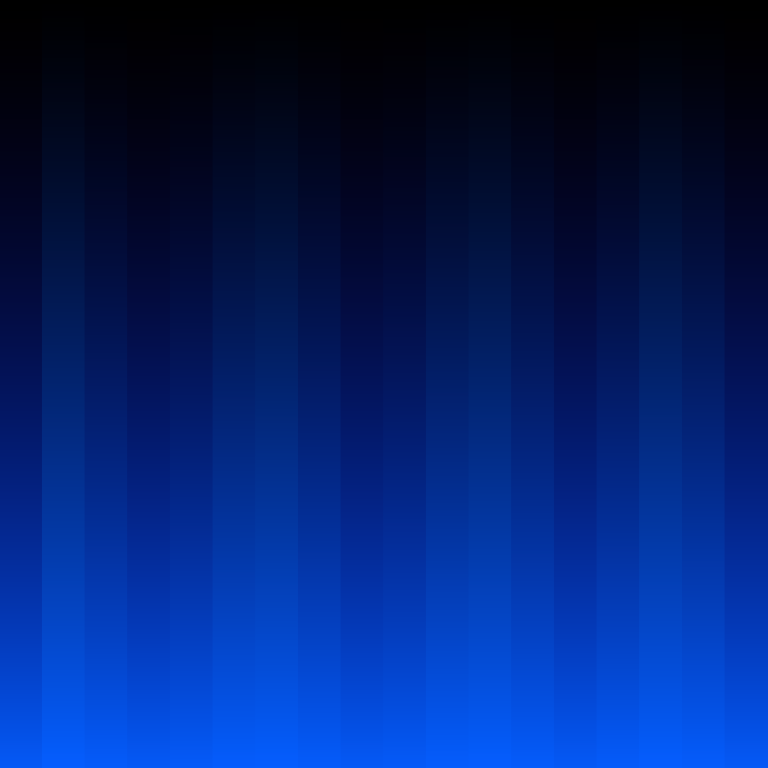
A WebGL 1 fragment shader for this background:

```glsl
precision highp float;

uniform vec2 u_resolution;

const float PI = 3.14159265;
const float COLUMNS = 18.0;
const float COLUMN_SHIFT = 0.03;
const float FOLD_SHARPNESS = 1.5;

// Colour at the foot of the curtain, and how fast each channel fades upward
const vec3 VALLEY_COLOR = vec3(0.018, 0.350, 0.965);
const vec3 RIDGE_COLOR = vec3(0.018, 0.368, 1.000);
const vec3 VALLEY_FADE = vec3(0.60, 2.20, 1.45);
const vec3 RIDGE_FADE = vec3(1.00, 1.40, 1.20);

// One fold: zero at its first column, rising to a skewed ridge
float fold(float column, float start, float width, float skew) {
  float along = clamp((column - start) / width, 0.0, 1.0);
  float ridge = max(sin(PI * pow(along, skew)), 0.0);
  return pow(ridge, FOLD_SHARPNESS);
}

// Four folds side by side cover the whole width
float columnLevel(float column) {
  return fold(column, 0.0, 3.0, 0.60)
       + fold(column, 3.0, 5.0, 1.20)
       + fold(column, 8.0, 5.0, 1.25)
       + fold(column, 13.0, 4.0, 1.10);
}

void main() {
  vec2 uv = gl_FragCoord.xy / u_resolution;

  // Stepped columns with edges softened over one pixel
  float x = uv.x * COLUMNS + COLUMN_SHIFT;
  float column = floor(x);
  float edge = smoothstep(0.0, COLUMNS / u_resolution.x, x - column);
  float level = mix(columnLevel(column - 1.0), columnLevel(column), edge);

  // Vertical glow, stronger and greener on the ridges
  vec3 fade = mix(VALLEY_FADE, RIDGE_FADE, level);
  vec3 foot = mix(VALLEY_COLOR, RIDGE_COLOR, level);
  vec3 color = foot * pow(vec3(1.0 - uv.y), fade);

  gl_FragColor = vec4(color, 1.0);
}
```
